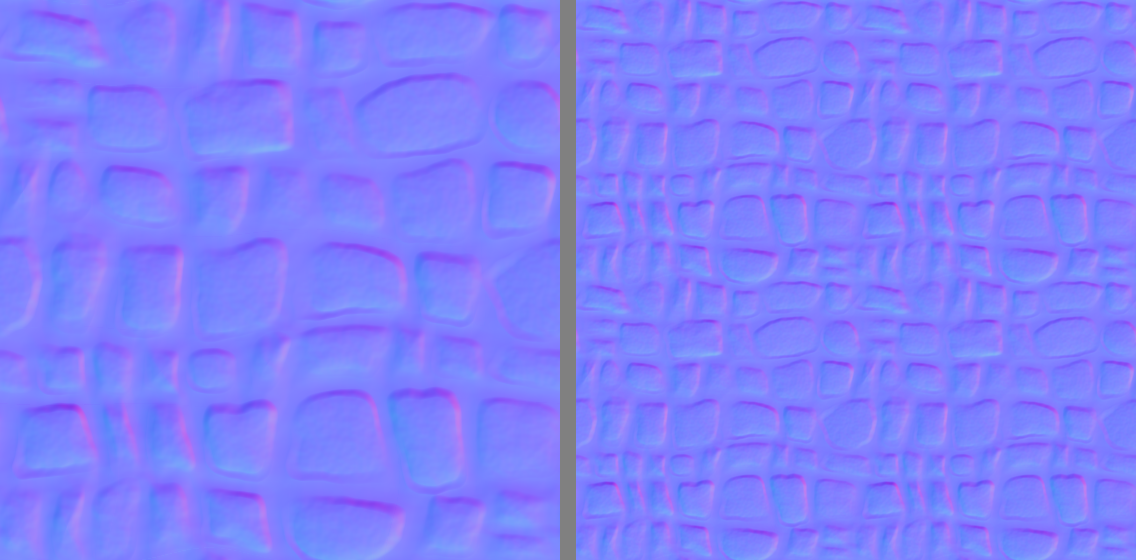
Left: one tile. Right: repeated 2 by 2.
Write a three.js fragment shader that draws this texture map.

```glsl
// Tiling normal map of worn, rounded cobblestones set in smooth ground.
varying vec2 vUv;

const vec2 GRID = vec2(6.0, 7.0);       // stones across, rows up
const float SAMPLE_STEP = 0.001;        // spacing of the slope samples
const vec2 STONE_LEAN = vec2(0.015, 0.028);

vec2 hash2(vec2 p) {
  vec3 q = fract(vec3(p.xyx) * vec3(0.1031, 0.1030, 0.0973));
  q += dot(q, q.yzx + 33.33);
  return fract((q.xx + q.yz) * q.zy);
}

// Gradient noise that wraps after "period" lattice cells.
float gradAt(vec2 cell, vec2 offset, float period, float seed) {
  float angle = 6.2832 * hash2(mod(cell, period) + seed).x;
  return dot(vec2(cos(angle), sin(angle)), offset);
}

float noise(vec2 uv, float period, float seed) {
  vec2 p = uv * period;
  vec2 i = floor(p);
  vec2 f = p - i;
  vec2 u = f * f * f * (f * (f * 6.0 - 15.0) + 10.0);
  vec2 e = vec2(1.0, 0.0);
  float low = mix(gradAt(i, f, period, seed), gradAt(i + e, f - e, period, seed), u.x);
  float high = mix(gradAt(i + e.yx, f - e.yx, period, seed),
                   gradAt(i + 1.0, f - 1.0, period, seed), u.x);
  return mix(low, high, u.y);
}

// One stone filling the box lo..hi: x is its height, y its coverage.
vec2 stone(vec2 p, vec2 lo, vec2 hi, vec2 seed, float chip) {
  vec2 shape = hash2(seed + 17.0);
  vec2 size = hash2(seed + 41.0);
  vec2 tilt = (hash2(seed + 73.0) - 0.5) * 0.05 + STONE_LEAN;
  vec2 halfSize = max((hi - lo) * 0.5 - mix(vec2(0.007), vec2(0.018), size), 0.02);
  float thin = min(halfSize.x, halfSize.y);

  // Turned, tapered superellipse: from oval to rounded block.
  float turn = (shape.x - 0.5) * 0.3;
  vec2 q = p - (lo + hi) * 0.5;
  q = vec2(q.x * cos(turn) - q.y * sin(turn), q.x * sin(turn) + q.y * cos(turn));
  vec2 r = q / halfSize;
  r.x *= 1.0 + (size.y - 0.5) * 0.35 * clamp(r.y, -1.0, 1.0);
  float power = mix(2.4, 6.0, shape.y);
  r = pow(abs(r) + 0.0001, vec2(power));
  float d = (pow(r.x + r.y, 1.0 / power) - 1.0) * thin + chip;

  // Steep rim, broad dome and a slight lean.
  float depth = 0.5 * (sqrt(d * d + 0.000025) - d);
  float rim = 1.0 - exp(-depth / 0.014);
  float dome = 1.0 - smoothstep(-0.8 * thin, 0.026, d);
  float cover = 1.0 - smoothstep(-0.012, 0.004, d);
  float lift = mix(0.55, 1.3, size.x);
  return vec2((0.0035 * rim + 0.0036 * dome) * lift + cover * dot(tilt, q), cover);
}

// Jittered end of a stone within its row, in cells.
float joint(float column, float row) {
  return column + (hash2(vec2(mod(column, GRID.x), row) + 5.0).x - 0.5) * 0.5;
}

// Jittered lower limit of a row, in cells.
float rowLine(float row) {
  return row + (hash2(vec2(mod(row, GRID.y), 91.0)).y - 0.5) * 0.28;
}

// Sum of the stones around p; some cells hold two smaller stones.
vec2 cobbles(vec2 p, float chip) {
  vec2 sum = vec2(0.0);
  for (int j = -1; j <= 1; j++) {
    float row = floor(p.y * GRID.y) + float(j);
    float wrapRow = mod(row, GRID.y);
    float shift = hash2(vec2(wrapRow, 57.0)).x;
    vec2 local = p + vec2(shift / GRID.x, 0.0);
    for (int i = -1; i <= 1; i++) {
      float column = floor(local.x * GRID.x) + float(i);
      vec2 seed = vec2(mod(column, GRID.x), wrapRow);
      vec2 lo = vec2(joint(column, wrapRow), rowLine(row)) / GRID;
      vec2 hi = vec2(joint(column + 1.0, wrapRow), rowLine(row + 1.0)) / GRID;
      vec2 pick = hash2(seed + 29.0);
      if (pick.x < 0.32) {
        vec2 size = hi - lo;
        vec2 axis = size.x > size.y ? vec2(1.0, 0.0) : vec2(0.0, 1.0);
        vec2 cut = axis * size * mix(0.4, 0.6, pick.y);
        sum += stone(local, lo, mix(hi, lo + cut, axis), seed + 11.0, chip);
        sum += stone(local, lo + cut, hi, seed + 23.0, chip);
      } else {
        sum += stone(local, lo, hi, seed, chip);
      }
    }
  }
  return sum;
}

float surface(vec2 uv) {
  vec2 warp = vec2(noise(uv, 4.0, 3.0), noise(uv, 4.0, 19.0)) * 0.045;
  float chip = noise(uv, 17.0, 7.0) * 0.007 + noise(uv, 43.0, 13.0) * 0.002;
  vec2 stones = cobbles(uv + warp, chip);
  float ground = noise(uv, 5.0, 31.0) * 0.003 + noise(uv, 11.0, 37.0) * 0.001;
  float grain = noise(uv, 34.0, 43.0) * 0.0005 + noise(uv, 79.0, 47.0) * 0.00022;
  return stones.x + ground + grain * (0.1 + 0.9 * min(stones.y, 1.0));
}

void main() {
  vec2 e = vec2(SAMPLE_STEP, 0.0);
  float h = surface(vUv);
  vec2 slope = vec2(surface(vUv + e.xy), surface(vUv + e.yx)) - h;
  slope /= SAMPLE_STEP;
  // Red grows to the right, green grows downward.
  vec3 normal = normalize(vec3(-slope.x, slope.y, 1.0));
  gl_FragColor = vec4(normal * 0.5 + 0.5, 1.0);
}
```
